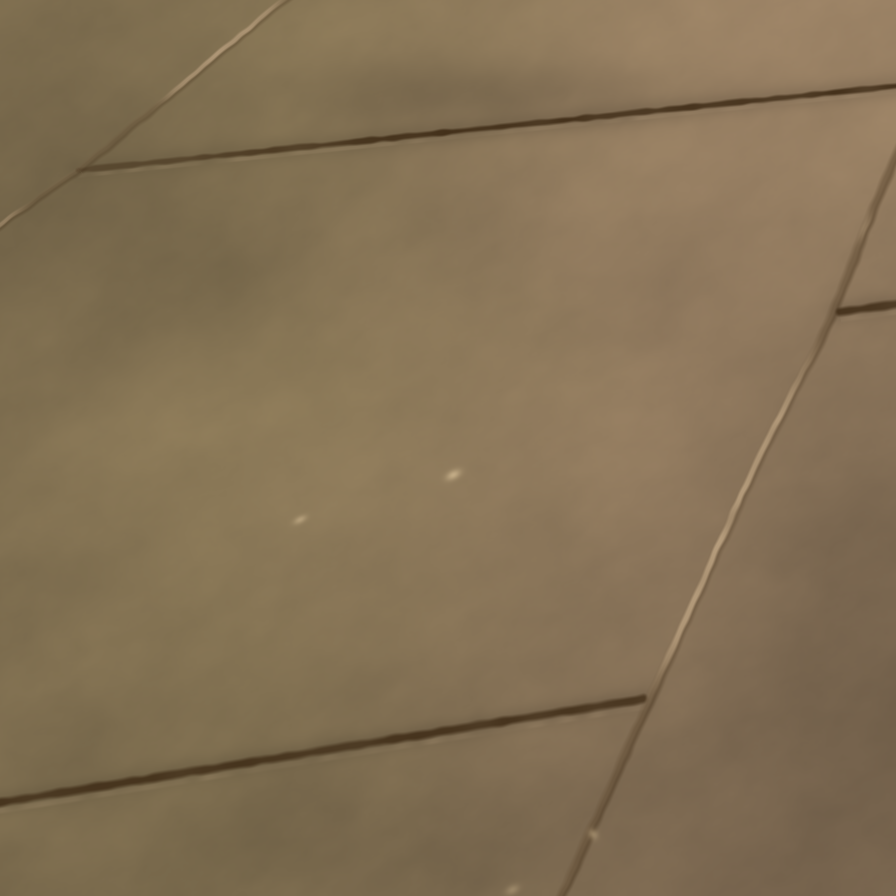
Reproduce this texture procedurally as a Shadertoy shader.

```glsl
const vec3 STONE = vec3(1.0, 0.857, 0.645);
const vec3 GROOVE = vec3(0.25, 0.175, 0.09);
const vec3 GLINT = vec3(0.74, 0.64, 0.51);

float hash(vec2 p) {
    vec3 q = fract(vec3(p.xyx) * 0.1031);
    q += dot(q, q.yzx + 33.33);
    return fract((q.x + q.y) * q.z);
}

float noise(vec2 p) {
    vec2 i = floor(p), f = fract(p);
    f = f * f * (3.0 - 2.0 * f);
    return mix(mix(hash(i), hash(i + vec2(1, 0)), f.x),
               mix(hash(i + vec2(0, 1)), hash(i + vec2(1, 1)), f.x), f.y);
}

float fbm(vec2 p) {
    float sum = 0.0, amp = 0.5;
    for (int i = 0; i < 5; i++) {
        sum += amp * noise(p);
        p = mat2(1.6, 1.2, -1.2, 1.6) * p + 7.3;
        amp *= 0.5;
    }
    return sum;
}

float blob(vec2 p, vec2 center, vec2 radius) {
    vec2 d = (p - center) / radius;
    return exp(-dot(d, d));
}

// x: signed distance across, y: position along, z: true distance
vec3 segment(vec2 p, vec2 a, vec2 b) {
    vec2 ab = b - a, ap = p - a;
    float t = dot(ap, ab) / dot(ab, ab);
    float across = (ab.x * ap.y - ab.y * ap.x) / length(ab);
    return vec3(across, t, length(ap - ab * clamp(t, 0.0, 1.0)));
}

float stroke(float d, float halfWidth) {
    return 1.0 - smoothstep(halfWidth * 0.3, halfWidth * 1.5, abs(d));
}

float span(float t, float start, float end, float fade) {
    return smoothstep(start - fade, start + fade, t)
         * (1.0 - smoothstep(end - fade, end + fade, t));
}

// Dark groove with soft shading and a faint lit lower lip
vec3 darkJoint(vec3 color, vec2 p, vec2 a, vec2 b, float halfWidth, float strength) {
    vec3 s = segment(p, a, b);
    float wobble = (noise(p * 75.0) - 0.5) * 0.002;
    float inside = span(s.y, 0.0, 1.0, 0.004);
    float wear = strength * (0.8 + 0.2 * noise(p * 30.0));
    color *= 1.0 - 0.12 * strength * exp(-s.z * s.z / 0.00016);
    color = mix(color, GLINT, 0.22 * inside * noise(p * 60.0)
                * stroke(s.x + halfWidth * 1.9, halfWidth * 0.7));
    return mix(color, GROOVE, wear * stroke(s.z + wobble, halfWidth));
}

// Narrow seam whose edge catches the light
vec3 lightJoint(vec3 color, vec2 p, vec2 a, vec2 b, float halfWidth, float shade, float shine) {
    vec3 s = segment(p, a, b);
    float wobble = (noise(p * 65.0) - 0.5) * 0.002;
    float inside = span(s.y, 0.0, 1.0, 0.003);
    float wear = 0.65 + 0.35 * noise(p * 45.0);
    color = mix(color, GROOVE, inside * shade * stroke(s.x + wobble - 0.002, halfWidth * 1.5));
    return mix(color, GLINT, inside * shine * wear * stroke(s.x + wobble, halfWidth));
}

vec3 chip(vec3 color, vec2 p, vec2 center, vec2 size, float strength) {
    vec2 q = mat2(0.88, -0.47, 0.47, 0.88) * (p - center);
    return mix(color, vec3(0.78, 0.69, 0.54), strength * blob(q, vec2(0), size));
}

vec3 stoneSurface(vec2 p) {
    // Broad pools of light and shade
    float light = 0.498;
    light += 0.105 * blob(p, vec2(0.95, 0.95), vec2(0.48, 0.24));
    light += 0.065 * blob(p, vec2(0.66, 0.50), vec2(0.30, 0.30));
    light += 0.045 * blob(p, vec2(0.22, 0.50), vec2(0.22, 0.18));
    light += 0.035 * blob(p, vec2(0.40, 0.98), vec2(0.16, 0.06));
    light -= 0.065 * blob(p, vec2(0.56, 0.895), vec2(0.22, 0.035));
    light -= 0.045 * blob(p, vec2(0.10, 0.72), vec2(0.28, 0.10));
    light -= 0.035 * blob(p, vec2(0.05, 0.87), vec2(0.13, 0.10));
    light -= 0.060 * blob(p, vec2(0.97, 0.22), vec2(0.22, 0.28));
    light -= 0.035 * blob(p, vec2(0.48, 0.06), vec2(0.28, 0.10));

    // Diagonal mottling and fine grain
    vec2 q = mat2(0.85, -0.53, 0.53, 0.85) * p;
    light += 0.07 * (fbm(q * vec2(7.0, 11.0)) - 0.48);
    light += 0.025 * (fbm(q * vec2(32.0, 48.0) + 9.0) - 0.48);

    float warmth = smoothstep(0.2, 0.85, p.x + 0.2 * (fbm(p * 5.0) - 0.5));
    return light * STONE * mix(vec3(0.985, 1.0, 0.96), vec3(1.01, 0.99, 1.02), warmth);
}

void mainImage(out vec4 fragColor, in vec2 fragCoord) {
    vec2 p = fragCoord / iResolution.xy;
    vec3 color = stoneSurface(p);

    // Long cross joints
    color = darkJoint(color, p, vec2(0.087, 0.810), vec2(1.02, 0.906), 0.0033, mix(0.55, 0.95, smoothstep(0.1, 0.5, p.x)));
    color = darkJoint(color, p, vec2(-0.02, 0.101), vec2(0.718, 0.220), 0.0048, 0.9);
    color = darkJoint(color, p, vec2(0.937, 0.652), vec2(1.02, 0.663), 0.0045, 0.9);

    // Upper left seam
    float upperShine = 0.12 + 0.75 * span(p.x, 0.19, 0.31, 0.025);
    color = lightJoint(color, p, vec2(0.330, 1.012), vec2(0.088, 0.811), 0.0028, 0.3, upperShine);
    color = lightJoint(color, p, vec2(0.088, 0.811), vec2(-0.02, 0.736), 0.0025, 0.3, 0.15 + 0.6 * blob(p, vec2(0.005, 0.753), vec2(0.02)));

    // Right seam, slightly bowed near its top
    vec2 bowed = p - vec2(0.009 * blob(p, vec2(p.x, 0.64), vec2(1.0, 0.10)), 0.0);
    float rightShine = 0.16 + 0.8 * span(p.y, 0.25, 0.58, 0.06) + 0.35 * blob(p, vec2(0.965, 0.747), vec2(0.015));
    float rightShade = 0.45 - 0.15 * span(p.y, 0.25, 0.6, 0.05);
    color = lightJoint(color, bowed, vec2(1.009, 0.85), vec2(0.616, -0.02), 0.0036, rightShade, rightShine);

    // Small pale chips
    color = chip(color, p, vec2(0.506, 0.470), vec2(0.0085, 0.0048), 0.9);
    color = chip(color, p, vec2(0.335, 0.420), vec2(0.0075, 0.0038), 0.65);
    color = chip(color, p, vec2(0.662, 0.069), vec2(0.005, 0.006), 0.5);
    color = chip(color, p, vec2(0.572, 0.007), vec2(0.008, 0.005), 0.4);

    fragColor = vec4(clamp(color, 0.0, 1.0), 1.0);
}
```
